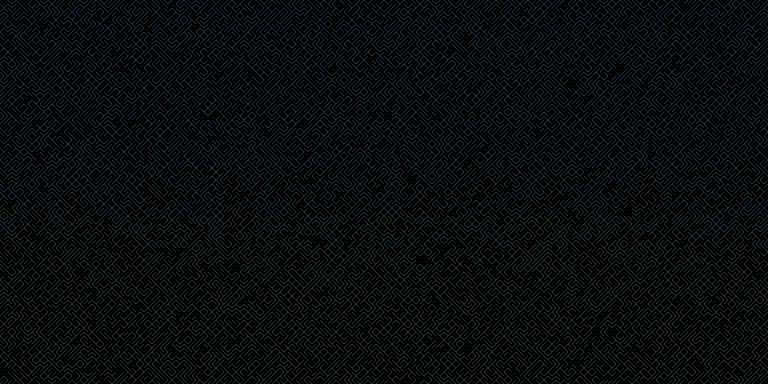
Give the GLSL for this pattern, as a Shadertoy shader.

```glsl
// A fine, dim maze of random diagonal strokes on near-black, tinted from
// grey-green at the bottom through teal to blue at the top. Each square cell
// hashes to a rising stroke, a falling stroke or a small reddish dot.

const float ROWS = 96.0;          // cells over the canvas height
const float STROKE_HALF = 0.1;    // in cell units
const float DOT_RADIUS = 0.13;
const float DOT_SHARE = 0.2;      // part of the cells that hold a dot
const float RISING_SHARE = 0.54;  // part of the strokes that rise

const vec3 GROUND = vec3(0.003, 0.006, 0.007);
const vec3 LOW_TINT = vec3(0.155, 0.220, 0.185);
const vec3 MID_TINT = vec3(0.118, 0.220, 0.220);
const vec3 HIGH_TINT = vec3(0.110, 0.200, 0.270);
const vec3 DOT_TINT = vec3(0.110, 0.070, 0.066);

float hash(vec2 p, float seed) {
    vec3 q = fract(vec3(p.xyx) * 0.1031 + seed * 0.173);
    q += dot(q, q.yzx + 33.33);
    return fract((q.x + q.y) * q.z);
}

// Coverage of a shape from its signed distance and the pixel size.
float coverage(float dist, float pixel) {
    return clamp(0.5 - dist / pixel, 0.0, 1.0);
}

// Coverage of a band around a line, true also when thinner than a pixel.
float bandCoverage(float dist, float halfWidth, float pixel) {
    return coverage(dist - halfWidth, pixel) - coverage(dist + halfWidth, pixel);
}

// Distance to the cell diagonal; slope is +1 (rising) or -1 (falling).
float diagonal(vec2 p, float slope) {
    return abs(p.y - slope * p.x) * 0.70711;
}

// Vertical blend of three tints.
vec3 strokeTint(float height) {
    vec3 lower = mix(LOW_TINT, MID_TINT, smoothstep(0.0, 0.5, height));
    return mix(lower, HIGH_TINT, smoothstep(0.45, 1.0, height));
}

void mainImage(out vec4 fragColor, in vec2 fragCoord) {
    float pixel = ROWS / iResolution.y;
    vec2 grid = fragCoord * pixel;
    vec2 cell = floor(grid);
    vec2 local = fract(grid) - 0.5;

    // Choose what the cell holds
    float isDot = step(hash(cell, 1.0), DOT_SHARE);
    float slope = hash(cell, 2.0) < RISING_SHARE ? 1.0 : -1.0;

    float stroke = bandCoverage(diagonal(local, slope), STROKE_HALF, pixel) * (1.0 - isDot);
    float spot = coverage(length(local) - DOT_RADIUS, pixel) * isDot;

    // Layer the strokes and dots over the ground
    vec3 color = mix(GROUND, strokeTint(fragCoord.y / iResolution.y), stroke);
    color = mix(color, DOT_TINT, spot);
    fragColor = vec4(color, 1.0);
}
```
